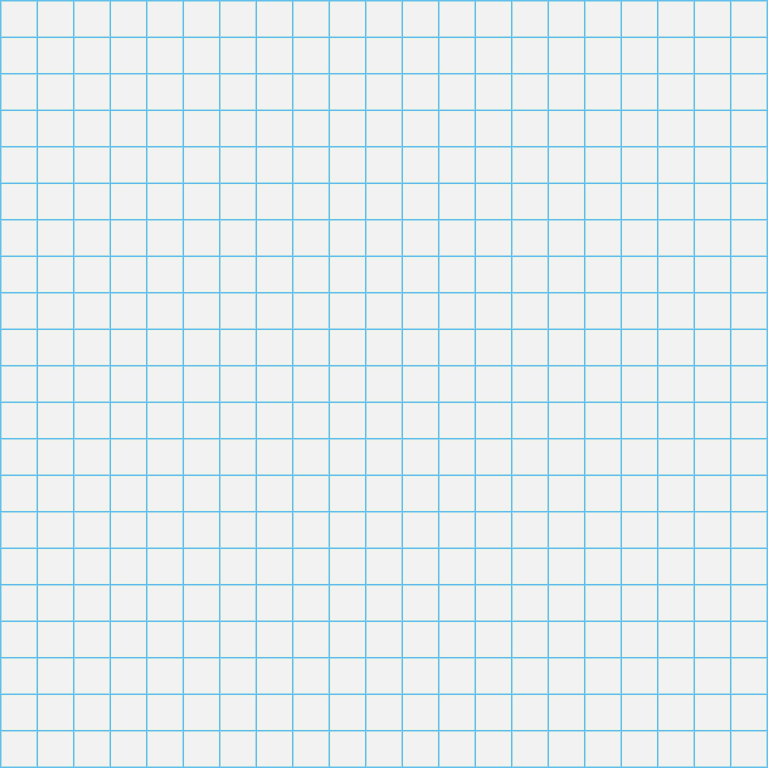
Reproduce this pattern procedurally as a WebGL 2 fragment shader.

```glsl
#version 300 es
precision highp float;
// Square graph paper: 21 by 21 cells ruled in thin sky blue on pale grey.

uniform vec2 u_resolution;
out vec4 fragColor;

const float CELLS = 21.0;
const float INSET = 0.001; // keeps the outermost rules inside the canvas

// Distance to the nearest vertical and horizontal rule, in canvas units.
vec2 ruleDistance(vec2 uv) {
    float span = 1.0 - 2.0 * INSET;
    vec2 cell = (uv - INSET) / span * CELLS;
    return abs(cell - round(cell)) * span / CELLS;
}

void main() {
    vec2 uv = gl_FragCoord.xy / u_resolution;
    vec2 pixel = 1.0 / u_resolution;
    vec2 dist = ruleDistance(uv);

    vec3 paper = vec3(0.949);
    vec3 warmFringe = vec3(0.950, 0.960, 0.920);
    vec3 blueInk = vec3(0.27, 0.70, 0.93);

    // Faint warm fringe beside each rule
    float fringe = 1.0 - smoothstep(0.0028, 0.0042, min(dist.x, dist.y));
    vec3 color = mix(paper, warmFringe, fringe);

    // Rules with softened edges
    float halfWidth = 0.00085;
    vec2 ink = 1.0 - smoothstep(halfWidth - 0.8 * pixel, halfWidth + 0.8 * pixel, dist);
    color = mix(color, blueInk, max(ink.x, ink.y));

    fragColor = vec4(color, 1.0);
}
```
